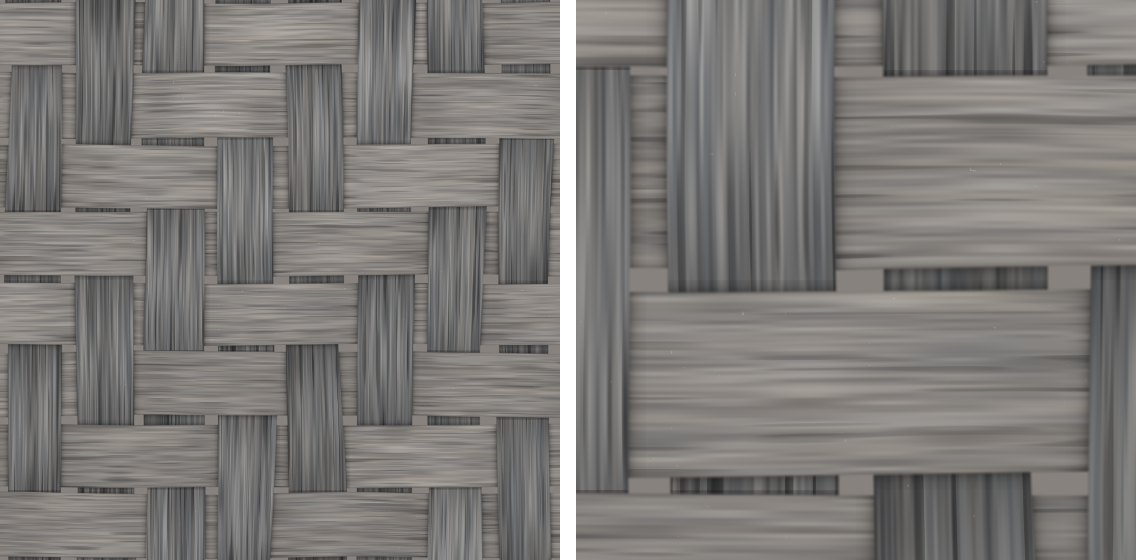
Left, the full canvas; right, a detail of the centre.
Reproduce this texture procedurally as a three.js fragment shader.

```glsl
// Two-by-two twill basket weave of flat grey fibre strips, 8 across and 8 down.
varying vec2 vUv;

struct Style {
  vec3 dark, light;   // fibre colours
  float halfWidth;    // in weave cells
  float spread;       // width variation between strips
  float tilt;         // lean and taper of each float
  float bend;         // darkening towards the float ends
  float tone;         // brightness variation between floats
  float split;        // depth of dark splits
  float grain;        // streak frequency along the strip
};

const Style COLUMN = Style(vec3(0.308, 0.310, 0.317), vec3(0.568, 0.564, 0.557),
                           0.408, 0.07, 0.07, 0.34, 0.17, 0.42, 0.75);
const Style ROW = Style(vec3(0.452, 0.440, 0.431), vec3(0.642, 0.622, 0.599),
                        0.452, 0.03, 0.02, 0.13, 0.11, 0.24, 1.25);
const vec3 BACKING = vec3(0.53, 0.51, 0.49);
const vec3 FIBRE_TINT = vec3(0.012, 0.0, -0.016);
const float STRIPS = 8.0;           // strips across and down
const float FLOAT_PERIOD = 4.0;     // over two, under two
const float DRIFT = 0.035;          // sideways wander of a strip
const float EDGE_SOFT = 0.012;
const float SHADOW_REACH = 0.03;
const float SHADOW_DEPTH = 0.34;
const float FIBRE_CONTRAST = 1.5;
const float HALF_PI = 1.570796;

struct Strand {
  vec3 color;
  float inside;   // signed distance, positive within the strip
};

float hash(vec2 p) {
  vec3 q = fract(p.xyx * 0.1031);
  q += dot(q, q.yzx + 33.33);
  return fract((q.x + q.y) * q.z);
}

float noise(vec2 p) {
  vec2 i = floor(p), f = fract(p);
  f = f * f * (3.0 - 2.0 * f);
  return mix(mix(hash(i), hash(i + vec2(1.0, 0.0)), f.x),
             mix(hash(i + vec2(0.0, 1.0)), hash(i + 1.0), f.x), f.y);
}

// Layered fine streaks running along s.x
float fibres(vec2 s) {
  float streak = 0.22 * noise(s * vec2(0.6, 11.0))
               + 0.38 * noise(s * vec2(1.1, 28.0) + 31.0)
               + 0.40 * noise(s * vec2(2.2, 54.0) + 67.0);
  return 0.5 + FIBRE_CONTRAST * (streak - 0.5);
}

// One strip: phase 0 to 2 lies on top, 2 to 4 passes beneath
Strand makeStrand(Style style, float along, float across, float id, float phase) {
  // Each visible float has its own tone, lean, taper and fibre pattern
  float floatId = floor((phase + 0.5) / FLOAT_PERIOD);
  float seed = hash(vec2(id, floatId + 40.0));
  float lean = style.tilt * (hash(vec2(id + 50.0, floatId + 7.0)) - 0.5);
  float taper = style.tilt * (hash(vec2(id + 80.0, floatId + 9.0)) - 0.5);
  float t = clamp(phase - FLOAT_PERIOD * floatId - 1.0, -1.2, 1.2);

  // Outline
  float wander = DRIFT * (noise(vec2(along * 0.6, id * 7.0)) - 0.5)
               + DRIFT * (hash(vec2(id, 3.0)) - 0.5) + lean * t;
  float offset = across - 0.5 - wander;
  float halfWidth = style.halfWidth + style.spread * (hash(vec2(id, 11.0)) - 0.5);
  float inside = halfWidth + 0.6 * taper * t - abs(offset);

  // Fibres follow the lean of the float
  vec2 s = vec2(along * style.grain, offset * (1.0 - taper * t) + 0.5 * lean * t);
  s.y += 0.02 * noise(vec2(along * 0.7, id * 5.0));
  s += vec2(seed * 37.0 + 20.0, id * 3.0 + seed * 11.0 + 10.0);
  vec3 color = mix(style.dark, style.light, clamp(fibres(s), 0.0, 1.0));
  color += FIBRE_TINT * (noise(s * vec2(1.0, 20.0) + 91.0) - 0.5);

  // Curvature shading, dark splits and tiny pale specks
  float bend = max(0.5 + 0.5 * cos((phase - 1.0) * HALF_PI), 0.35);
  color *= 1.0 + style.bend * (bend - 0.8) + style.tone * (seed - 0.5);
  float split = smoothstep(0.68, 0.90, noise(s * vec2(1.1, 38.0) + 13.0));
  color *= 1.0 - split * style.split * mix(1.0, 0.55, bend);
  color += 0.08 * smoothstep(0.98, 1.0, noise(s * 28.0));

  // Thin worn rim
  color *= mix(0.84, 1.0, smoothstep(0.0, 0.03, inside));
  return Strand(color, inside);
}

float coverage(float inside) {
  return smoothstep(-EDGE_SOFT, EDGE_SOFT, inside);
}

void main() {
  // Cells are counted from the upper left
  vec2 p = vec2(vUv.x, 1.0 - vUv.y) * STRIPS;
  vec2 cell = floor(p), local = fract(p);
  Strand column = makeStrand(COLUMN, p.y, local.x, cell.x + 1.0, p.y + cell.x - 1.0);
  Strand row = makeStrand(ROW, p.x, local.y, cell.y + 21.0, p.x + cell.y - 3.0);

  // Diagonal stepping decides which strip is on top
  bool columnOver = mod(cell.x + cell.y - 1.0, FLOAT_PERIOD) < 2.0;
  Strand upper = row, lower = column;
  if (columnOver) {
    upper = column;
    lower = row;
  }

  // Stack backing, lower strip with contact shadow, upper strip
  float shadow = 1.0 - SHADOW_DEPTH * exp(min(upper.inside, 0.0) / SHADOW_REACH);
  vec3 color = mix(BACKING, lower.color * shadow, coverage(lower.inside));
  color = mix(color, upper.color, coverage(upper.inside));
  gl_FragColor = vec4(color, 1.0);
}
```
